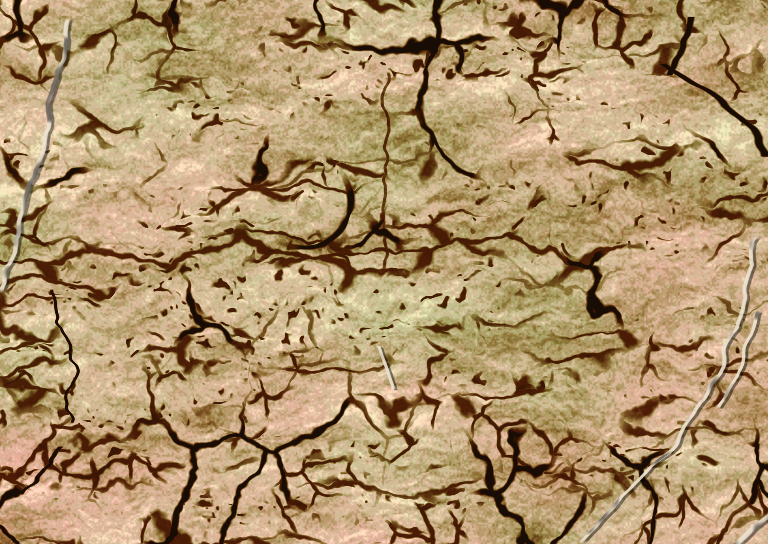
A Shadertoy shader for this texture:

```glsl
// Weathered clay bank: crumbling tan strata with dark cracks, pits and pale dry roots.

const vec3 SHADOW = vec3(0.09, 0.05, 0.02);
const vec3 RUST   = vec3(0.29, 0.11, 0.02);
const vec3 BROWN  = vec3(0.43, 0.29, 0.11);
const vec3 OCHRE  = vec3(0.57, 0.46, 0.22);
const vec3 KHAKI  = vec3(0.71, 0.62, 0.42);
const vec3 TAN    = vec3(0.83, 0.73, 0.59);
const vec3 CREAM  = vec3(0.99, 0.90, 0.75);

float hash(vec2 p) {
    vec3 q = fract(p.xyx * 0.1031);
    q += dot(q, q.yzx + 33.33);
    return fract((q.x + q.y) * q.z);
}

float noise(vec2 p) {
    vec2 i = floor(p), f = fract(p);
    f = f * f * (3.0 - 2.0 * f);
    return mix(mix(hash(i), hash(i + vec2(1, 0)), f.x),
               mix(hash(i + vec2(0, 1)), hash(i + vec2(1, 1)), f.x), f.y);
}

float fbm(vec2 p, int octaves) {
    float sum = 0.0, amp = 0.5, total = 0.0;
    for (int i = 0; i < octaves; i++) {
        sum += amp * noise(p);
        total += amp;
        amp *= 0.5;
        p = mat2(2.0, 0.12, -0.12, 2.0) * p + 17.3;
    }
    return sum / total;
}

vec2 cellPoint(vec2 cell) {
    return cell + vec2(hash(cell + 40.0), hash(cell + 91.0));
}

// Distance to the nearest border between irregular cells
float cellBorder(vec2 p) {
    vec2 home = floor(p), nearest = vec2(0.0);
    float best = 9.0, border = 9.0;
    for (int k = 0; k < 9; k++) {
        vec2 r = cellPoint(home + vec2(k % 3 - 1, k / 3 - 1)) - p;
        if (dot(r, r) < best) { best = dot(r, r); nearest = r; }
    }
    for (int k = 0; k < 25; k++) {
        vec2 r = cellPoint(home + vec2(k % 5 - 2, k / 5 - 2)) - p;
        vec2 gap = r - nearest;
        if (dot(gap, gap) > 1e-5)
            border = min(border, dot(0.5 * (r + nearest), normalize(gap)));
    }
    return border;
}

// Broken network of cracks; presence below 0.5 hides most of it
float cracks(vec2 p, vec2 scale, float width, float presence) {
    float open = smoothstep(0.45, 0.7, noise(p * scale * 1.3 + 5.0) + presence - 0.5);
    float w = width * (0.35 + open);
    return open * (1.0 - smoothstep(0.35 * w, w, cellBorder(p * scale)));
}

// Thin wandering line between two heights
float strand(vec2 p, vec2 a, vec2 b, float bend, float wobble, float width) {
    float t = (p.y - a.y) / (b.y - a.y);
    float slope = (b.x - a.x) / (b.y - a.y);
    float x = mix(a.x, b.x, t) + bend * sin(3.14159 * t);
    x += wobble * (fbm(vec2(p.y * 22.0, a.x * 31.0), 3) - 0.5);
    float d = abs(p.x - x) / sqrt(1.0 + slope * slope);
    float ends = smoothstep(0.0, 0.02, t) * smoothstep(1.0, 0.98, t);
    return ends * (1.0 - smoothstep(0.45 * width, width, d));
}

float roots(vec2 p) {
    float r = strand(p, vec2(0.13, 0.97), vec2(0.0, 0.46), 0.006, 0.02, 0.0055);
    r = max(r, strand(p, vec2(1.385, 0.57), vec2(1.07, 0.0), 0.075, 0.03, 0.0045));
    r = max(r, strand(p, vec2(1.39, 0.43), vec2(1.32, 0.25), 0.01, 0.02, 0.004));
    r = max(r, strand(p, vec2(1.43, 0.065), vec2(1.34, -0.01), 0.0, 0.02, 0.006));
    return max(r, strand(p, vec2(0.695, 0.365), vec2(0.725, 0.285), 0.0, 0.01, 0.004));
}

float fissures(vec2 p) {
    float f = strand(p, vec2(1.22, 0.885), vec2(1.42, 0.71), 0.02, 0.04, 0.007);
    f = max(f, strand(p, vec2(1.27, 0.97), vec2(1.23, 0.86), 0.0, 0.04, 0.008));
    f = max(f, strand(p, vec2(0.10, 0.47), vec2(0.12, 0.22), 0.02, 0.05, 0.004));
    f = max(f, strand(p, vec2(0.11, 0.18), vec2(0.04, 0.09), 0.0, 0.06, 0.005));
    f = max(f, 0.7 * strand(p, vec2(0.71, 0.87), vec2(0.70, 0.50), 0.0, 0.03, 0.004));
    // Crescent hollow
    vec2 c = p - vec2(0.56, 0.63);
    float side = smoothstep(0.0, 0.06, dot(c, vec2(0.75, -0.66)));
    float w = 0.003 + 0.011 * noise(p * 45.0);
    return max(f, side * (1.0 - smoothstep(0.4 * w, w, abs(length(c) - 0.085))));
}

float relief(vec2 p) { return fbm(p * vec2(5.0, 10.0), 6); }

vec3 clay(float tone) {
    vec3 c = mix(SHADOW, RUST, smoothstep(0.05, 0.17, tone));
    c = mix(c, BROWN, smoothstep(0.17, 0.32, tone));
    c = mix(c, OCHRE, smoothstep(0.32, 0.47, tone));
    c = mix(c, KHAKI, smoothstep(0.47, 0.62, tone));
    c = mix(c, TAN, smoothstep(0.62, 0.75, tone));
    return mix(c, CREAM, smoothstep(0.76, 0.98, tone));
}

void mainImage(out vec4 fragColor, in vec2 fragCoord) {
    vec2 p = fragCoord / iResolution.y;
    vec2 warp = vec2(fbm(p * 14.0, 4), fbm(p * 14.0 + 50.0, 4)) - 0.5;
    vec2 q = p + 0.07 * warp;

    // Zones: layered middle, blocky top and bottom
    float strata = smoothstep(0.28, 0.38, p.y) * smoothstep(0.78, 0.52, p.y);
    float blocky = smoothstep(0.36, 0.2, p.y) + smoothstep(0.76, 0.9, p.y);

    // Lit surface and grain
    float grain = noise(p * 290.0) - 0.5;
    float coarse = noise(p * vec2(110.0, 150.0) + 9.0) - 0.5;
    float tone = 0.715 + 0.4 * (fbm(p * vec2(3.0, 8.0) + 3.0, 4) - 0.5);
    tone += 2.3 * (relief(q) - relief(q + vec2(-0.003, 0.007)));
    tone += 0.17 * grain + 0.13 * coarse - 0.035 * strata;

    // Cracks, ledge undercuts and pits
    float dark = cracks(q, vec2(6.5, 5.5), 0.04, 0.42 + 0.1 * blocky);
    dark = max(dark, 0.85 * cracks(q + 3.0, vec2(15.0, 14.0), 0.075, 0.25 + 0.25 * blocky));
    dark = max(dark, 0.8 * cracks(q + 7.0, vec2(6.0, 21.0), 0.09, 0.34 + 0.18 * strata));
    float pitZone = fbm(p * vec2(5.0, 17.0) + 21.0, 3) + 0.1 * strata + 0.03 * blocky;
    float pit = smoothstep(0.72, 0.9, noise(q * vec2(75.0, 100.0)));
    dark = max(dark, 0.85 * pit * smoothstep(0.5, 0.68, pitZone));
    dark = max(dark, fissures(p));
    tone = mix(tone, 0.04, dark);

    // Warm and greenish drift of hue
    vec3 color = clay(tone);
    float hue = fbm(p * vec2(4.0, 7.0) + 70.0, 4) - 0.5 + 0.12 * smoothstep(0.4, 0.2, p.y);
    hue += 0.35 * (noise(p * 130.0 + 33.0) - 0.5);
    color *= 1.0 + hue * vec3(0.14, -0.12, 0.04);

    // Roots with a cast shadow
    color *= 1.0 - 0.45 * roots(p + vec2(-0.005, 0.003));
    vec3 bark = mix(vec3(0.42, 0.40, 0.38), vec3(0.93, 0.89, 0.82),
                    smoothstep(0.25, 0.6, noise(p * 38.0) + 0.2 * step(0.5, p.x)));
    color = mix(color, bark, 0.9 * roots(p));
    fragColor = vec4(clamp(color, 0.0, 1.0), 1.0);
}
```
